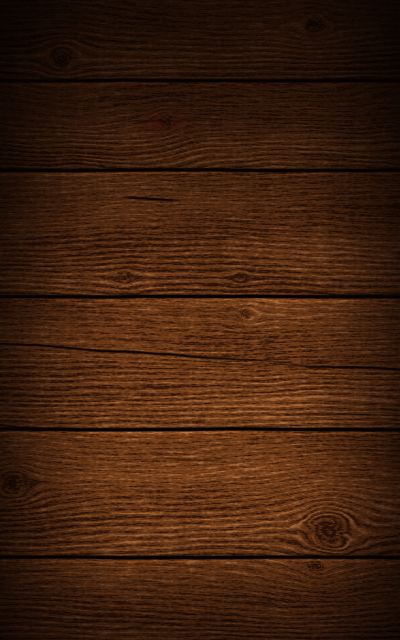
Reproduce this texture procedurally as a Shadertoy shader.

```glsl
// Six weathered horizontal wooden planks with grain, knots and cracks in warm, vignetted light.

const vec3 DARK_WOOD  = vec3(0.17, 0.070, 0.030);
const vec3 MID_WOOD   = vec3(0.41, 0.215, 0.085);
const vec3 LIGHT_WOOD = vec3(0.62, 0.385, 0.215);
const vec3 RED_STAIN  = vec3(0.50, 0.11, 0.05);
const vec3 GAP_COLOR  = vec3(0.022, 0.006, 0.003);

// Plank boundaries, bottom to top, in canvas heights
const float EDGES[7] = float[7](-0.03, 0.129, 0.329, 0.5365, 0.734, 0.874, 1.03);

// Knots: x, y, radius
const vec3 KNOTS[9] = vec3[9](
    vec3(0.514, 0.169, 0.029), vec3(0.497, 0.115, 0.010), vec3(0.020, 0.245, 0.018),
    vec3(0.387, 0.508, 0.008), vec3(0.195, 0.567, 0.007), vec3(0.376, 0.567, 0.006),
    vec3(0.257, 0.809, 0.010), vec3(0.491, 0.963, 0.014), vec3(0.098, 0.909, 0.017));

vec2 hash2(vec2 p) {
    return fract(sin(vec2(dot(p, vec2(127.1, 311.7)), dot(p, vec2(269.5, 183.3)))) * 43758.5);
}

// Distance to the nearest scattered cell point
float cellular(vec2 p) {
    vec2 cell = floor(p);
    float nearest = 2.0;
    for (int j = -1; j <= 1; j++)
        for (int i = -1; i <= 1; i++) {
            vec2 c = cell + vec2(i, j);
            nearest = min(nearest, length(c + hash2(c) - p));
        }
    return nearest;
}

// Layered, mutually bent sines, roughly -1 to 1
float waves(vec2 p, float seed) {
    float sum = 0.0, amp = 0.5;
    for (int i = 0; i < 4; i++) {
        sum += amp * sin(p.x + 1.8 * sin(p.y + seed) + seed * 2.3);
        p = mat2(1.7, 0.5, -0.6, 1.8) * p;
        seed += 1.9;
        amp *= 0.55;
    }
    return sum;
}

// Coverage of a wandering crack that tapers at both ends
float crack(vec2 p, vec2 a, vec2 b, float width, float px) {
    float h = clamp((p.x - a.x) / (b.x - a.x), 0.0, 1.0);
    float w = width * 2.0 * sqrt(h * (1.0 - h));
    float d = abs(p.y - mix(a.y, b.y, h) - 0.0012 * waves(vec2(p.x * 35.0, 0.0), a.y * 40.0));
    return (1.0 - smoothstep(max(w - px, 0.0), w + px, d)) * min(1.0, w / px);
}

// Brightness of the lamp pool over the boards
float lamp(vec2 p) {
    float sides = smoothstep(-0.15, 0.22, p.x) * (1.0 - smoothstep(0.42, 0.78, p.x));
    float top = mix(1.0, 0.27, smoothstep(0.42, 1.02, p.y));
    return sides * top * smoothstep(-0.20, 0.24, p.y);
}

void mainImage(out vec4 fragColor, in vec2 fragCoord) {
    float px = 1.0 / iResolution.y;
    vec2 p = fragCoord * px;

    // Plank under this point, and signed offset to the nearest gap
    float seed = 0.0, v = 0.0, offset = 1.0, bend = 0.009;
    for (int i = 0; i < 6; i++) {
        float wobble = 0.0009 * waves(vec2(p.x * 16.0, 0.0), float(i) * 3.1);
        float s = p.y - EDGES[i] - wobble;
        if (s >= 0.0) {
            seed = float(i) * 4.7 + 1.0;
            v = s / (EDGES[i + 1] - EDGES[i]);
            bend = i == 4 ? 0.022 : 0.009;
        }
        if (abs(s) < abs(offset)) offset = s;
    }

    // Grain lines bend around each knot
    float grain = p.y + bend * waves(vec2(p.x * 5.0, p.y * 11.0), seed);
    float knot = 0.0, knotRing = 0.0;
    for (int i = 0; i < 9; i++) {
        float r = KNOTS[i].z;
        vec2 d = (p - KNOTS[i].xy) * vec2(0.75, 1.0);
        d += 0.12 * r * waves(d / r * 2.0, float(i));
        float d2 = dot(d, d);
        grain -= 1.9 * d.y * r * r / (d2 + 0.7 * r * r);
        float inside = exp(-2.0 * d2 / (r * r));
        knot = max(knot, inside);
        knotRing += inside * sin(sqrt(d2) / r * 19.0);
    }

    // Growth rings, strongest in the lower half of a plank
    float phase = grain * 680.0 + 2.6 * waves(vec2(p.x * 8.0, grain * 45.0), seed + 2.0);
    float upper = smoothstep(0.30, 0.65, v + 0.15 * waves(p * vec2(6.0, 20.0), seed));
    float ringAmount = mix(0.85, 0.42, upper) * (1.0 - smoothstep(0.15, 0.6, knot));
    float rings = pow(0.5 + 0.5 * sin(phase), 1.4) - 0.45;
    float relief = cos(phase) * ringAmount;

    // Fine fibres, pores and broad stains
    float fibre = cellular(vec2(p.x * 30.0, grain * 420.0)) - 0.5;
    float pores = cellular(p * vec2(120.0, 300.0)) - 0.5;
    float grit = hash2(floor(p * vec2(300.0, 512.0))).x - 0.5;
    float patches = waves(vec2(p.x * 6.0, grain * 32.0), seed + 5.0);

    float tone = 0.53 + 0.50 * rings * ringAmount + 0.46 * fibre + 0.34 * pores + 0.15 * grit
               + 0.15 * patches + 0.12 * relief + 0.20 * knotRing - 0.42 * knot;
    vec3 color = mix(DARK_WOOD, MID_WOOD, smoothstep(0.0, 0.55, tone));
    color = mix(color, LIGHT_WOOD, smoothstep(0.5, 1.05, tone));
    vec2 stain = (p - KNOTS[6].xy) * vec2(30.0, 60.0);
    color = mix(color, RED_STAIN, 0.55 * exp(-dot(stain, stain)) * (0.6 + rings));

    // Long splits, then short scattered checks
    float split = crack(p, vec2(-0.10, 0.470), vec2(0.455, 0.433), 0.0018, px);
    split = max(split, crack(p, vec2(0.44, 0.430), vec2(0.72, 0.419), 0.0018, px));
    split = max(split, crack(p, vec2(0.19, 0.691), vec2(0.283, 0.687), 0.0020, px));
    for (int i = 0; i < 36; i++) {
        vec2 r = hash2(vec2(i, 7)), q = hash2(vec2(i, 19));
        vec2 a = vec2(r.x * 0.68 - 0.06, r.y);
        vec2 b = a + vec2(0.02 + 0.16 * q.x * q.x, 0.012 * (q.y - 0.6));
        split = max(split, 0.8 * crack(p, a, b, 0.0009, px));
    }

    // Lit upper edges, shaded lower edges, dark gaps
    color *= 1.0 + 0.35 * exp(-abs(offset + 0.0055) / 0.0020);
    color *= 1.0 - 0.35 * step(0.0, offset) * exp(-abs(offset) / 0.005);
    float gap = 1.0 - smoothstep(0.0027 - px, 0.0027 + px, abs(offset));

    color *= pow(vec3(1.08 * lamp(p)), vec3(1.0, 1.12, 1.18));
    color = mix(color, GAP_COLOR, max(gap, split * 0.92));
    fragColor = vec4(color, 1.0);
}
```
